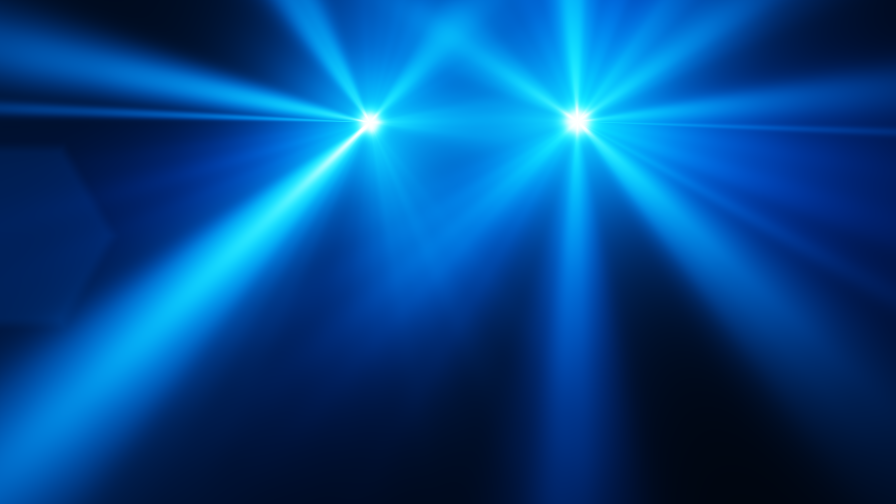
A WebGL 1 fragment shader for this background:

```glsl
precision highp float;
// Two blue stage lights throwing soft beams through dark haze.

uniform vec2 u_resolution;

const vec2 STAGE = vec2(1.7778, 1.0);
const vec2 LEFT_LAMP = vec2(0.734, 0.757);
const vec2 RIGHT_LAMP = vec2(1.146, 0.759);
const vec2 CYAN = vec2(1.0, 0.0);
const vec2 ROYAL = vec2(0.0, 1.0);

vec2 hashGradient(vec2 cell) {
  float h = fract(sin(dot(cell, vec2(127.1, 311.7))) * 4375.85);
  return vec2(cos(h * 6.2832), sin(h * 6.2832));
}

float gradientNoise(vec2 p) {
  vec2 i = floor(p);
  vec2 f = p - i;
  vec2 u = f * f * f * (f * (f * 6.0 - 15.0) + 10.0);
  float a = dot(hashGradient(i), f);
  float b = dot(hashGradient(i + vec2(1.0, 0.0)), f - vec2(1.0, 0.0));
  float c = dot(hashGradient(i + vec2(0.0, 1.0)), f - vec2(0.0, 1.0));
  float d = dot(hashGradient(i + 1.0), f - 1.0);
  return mix(mix(a, b, u.x), mix(c, d, u.x), u.y);
}

float smoke(vec2 p) {
  float sum = 0.0;
  float gain = 0.5;
  for (int i = 0; i < 3; i++) {
    sum += gain * gradientNoise(p);
    p = p * 2.03 + 7.1;
    gain *= 0.5;
  }
  return sum;
}

// Cone of light: heading and spread in degrees, reach in canvas heights.
float beam(vec2 d, float heading, float spread, float power, float reach) {
  float h = radians(heading);
  vec2 axis = vec2(cos(h), sin(h));
  float offset = atan(axis.x * d.y - axis.y * d.x, dot(axis, d) + 0.00001);
  float q = offset / radians(spread);
  return power * exp(-q * q - length(d) / reach);
}

// White-hot centre with a wider halo.
float flare(vec2 d, float radius, float halo) {
  float r = length(d);
  return 14.0 * exp(-r * r / (radius * radius)) + 5.0 * exp(-r / halo);
}

// Fine radial variation, constant along each ray.
float streaks(vec2 d, float seed) {
  vec2 ray = d / max(length(d), 0.0001);
  return 1.0 + 0.25 * gradientNoise(ray * 9.0 + seed);
}

// Each lamp returns its exposure as (cyan, royal blue).
vec2 leftLamp(vec2 d) {
  float cyan = beam(d, 223.5, 7.0, 7.0, 0.56);
  cyan += beam(d, 226.0, 15.0, 5.5, 0.27);
  cyan += beam(d, 168.5, 5.5, 4.2, 0.46);
  cyan += beam(d, 177.8, 1.1, 2.2, 0.5);
  cyan += beam(d, 120.5, 8.0, 4.0, 0.26);
  cyan += beam(d, 48.0, 9.0, 3.4, 0.21);
  cyan += beam(d, 0.0, 12.0, 2.4, 0.2);
  cyan += beam(d, 288.0, 22.0, 1.8, 0.2);
  float royal = beam(d, 198.0, 16.0, 1.8, 0.33);
  royal += beam(d, 60.0, 50.0, 1.2, 0.24);
  return (cyan * CYAN + royal * ROYAL) * streaks(d, 3.0) + flare(d, 0.022, 0.1) * CYAN;
}

vec2 rightLamp(vec2 d) {
  float cyan = beam(d, 92.5, 7.0, 4.6, 0.34);
  cyan += beam(d, 52.0, 6.0, 1.8, 0.27);
  cyan += beam(d, 35.0, 9.0, 3.4, 0.27);
  cyan += beam(d, 146.0, 10.0, 4.0, 0.23);
  cyan += beam(d, 6.0, 4.5, 2.2, 0.36);
  cyan += beam(d, -1.9, 0.8, 1.1, 0.42);
  cyan += beam(d, -29.0, 2.2, 0.5, 0.4);
  cyan += beam(d, -45.0, 9.0, 5.0, 0.29);
  cyan += beam(d, 268.8, 8.0, 2.0, 0.32);
  cyan += beam(d, 222.0, 11.0, 1.6, 0.26);
  cyan += beam(d, 180.0, 14.0, 1.0, 0.18);
  float royal = beam(d, -16.0, 24.0, 2.8, 0.36);
  royal += beam(d, 82.0, 38.0, 3.0, 0.27);
  royal += beam(d, 222.0, 20.0, 2.5, 0.32);
  royal += beam(d, 269.0, 10.0, 1.8, 0.4);
  return (cyan * CYAN + royal * ROYAL) * streaks(d, 8.0) + flare(d, 0.027, 0.13) * CYAN;
}

// Faint hexagonal lens ghost with a soft rim.
float lensGhost(vec2 d, float apothem) {
  d = abs(d);
  float edge = max(d.y, d.x * 0.866 + d.y * 0.5) - apothem;
  return 1.0 - smoothstep(-0.015, 0.015, edge);
}

// Exposure to colour: blue saturates first, then green, then red.
vec3 develop(vec2 light) {
  float total = light.x + light.y;
  light *= total / (total + 0.2);
  float green = 0.36 * light.x + 0.21 * light.y;
  float red = 0.0007 * light.x * light.x * light.x;
  return 1.0 - exp(-vec3(red, green, light.x + light.y));
}

void main() {
  vec2 p = gl_FragCoord.xy / u_resolution * STAGE;
  vec2 light = leftLamp(p - LEFT_LAMP) + rightLamp(p - RIGHT_LAMP);
  light *= 1.0 + 0.2 * smoke(p * 3.0);
  light += CYAN * (0.13 + 0.12 * exp(-p.x * 2.0));
  light += CYAN * 0.15 * lensGhost(p - vec2(0.023, 0.532), 0.175);
  gl_FragColor = vec4(develop(light), 1.0);
}
```
